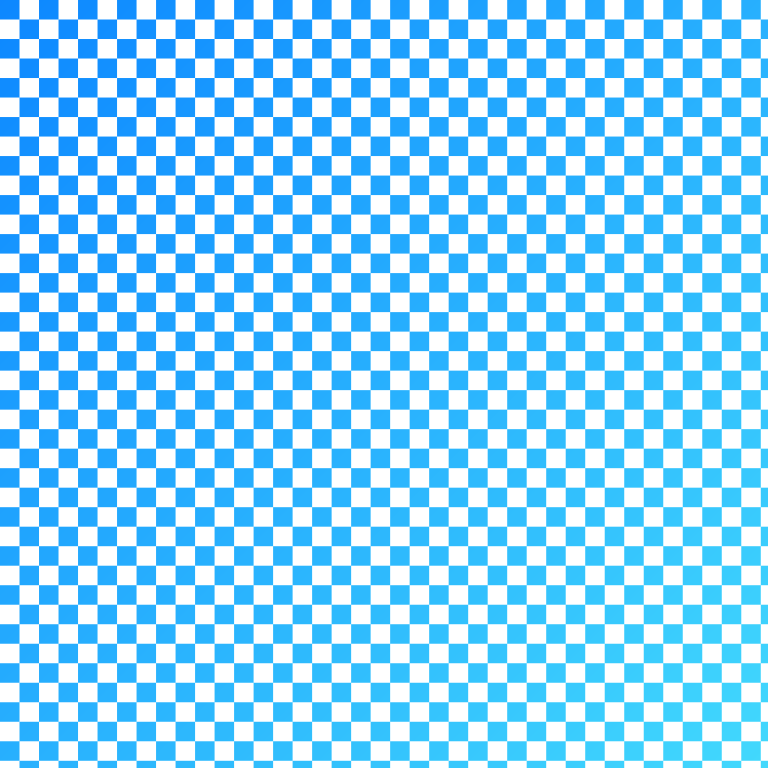
This pattern is drawn by a WebGL 2 fragment shader. Its source:

```glsl
#version 300 es
precision highp float;
// Checkerboard of white and blue squares, the blue shading diagonally to cyan.

uniform vec2 u_resolution;
out vec4 fragColor;

const float CELLS = 39.37;                       // squares across and down
const vec3 WHITE = vec3(1.0);
const vec3 DEEP_BLUE = vec3(0.05, 0.53, 1.0);    // top left corner
const vec3 LIGHT_CYAN = vec3(0.26, 0.85, 0.99);  // bottom right corner

// Smoothed square wave: +1 in even cells, -1 in odd cells.
vec2 squareWave(vec2 p, vec2 pixelSize) {
    vec2 fromEvenCentre = abs(mod(p + 0.5, 2.0) - 1.0);
    vec2 coverage = clamp((0.5 - fromEvenCentre) / pixelSize + 0.5, 0.0, 1.0);
    return 2.0 * coverage - 1.0;
}

// Share of the point covered by coloured squares.
float checker(vec2 p, vec2 pixelSize) {
    vec2 wave = squareWave(p, pixelSize);
    return 0.5 + 0.5 * wave.x * wave.y;
}

// Linear blend from the top left to the bottom right corner.
vec3 diagonalGradient(vec2 uv, vec3 startColor, vec3 endColor) {
    return mix(startColor, endColor, 0.5 * (uv.x + uv.y));
}

void main() {
    // Canvas position measured from the top left corner
    vec2 uv = gl_FragCoord.xy / u_resolution;
    uv.y = 1.0 - uv.y;

    float mask = checker(uv * CELLS, CELLS / u_resolution);
    vec3 blue = diagonalGradient(uv, DEEP_BLUE, LIGHT_CYAN);
    fragColor = vec4(mix(WHITE, blue, mask), 1.0);
}
```
